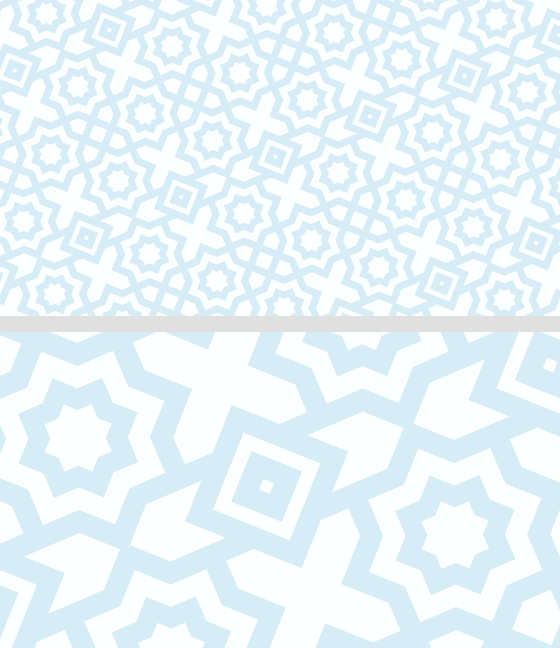
Top, the full canvas; bottom, a detail of the centre.
Reproduce this pattern procedurally as a Shadertoy shader.

```glsl
// Tilted strapwork of eight-point stars, crosses, arrows and nested squares.

const float SQRT2 = 1.41421356;
const float PITCH = 0.23007;                  // star spacing in canvas heights
const float TILT = 0.4045;                    // radians
const vec2 ORIGIN = vec2(-0.0141, 0.0037);    // a nested square, from canvas centre
const vec2 HALF_CELL = vec2(0.70711, 1.252);  // in star spacings, as all below
const float STRAP = 0.049;                    // half width of the straps
const float STAR_SIZE = SQRT2 / 4.0;          // star tips reach half a spacing
const vec3 PAPER = vec3(0.99, 1.0, 1.0);
const vec3 STRAP_BLUE = vec3(0.84, 0.925, 0.963);

// Distances keep sharp corners so that strokes get mitred joints.
float squareDist(vec2 p, float size) {
    return max(abs(p.x), abs(p.y)) - size;
}

float diamondDist(vec2 p, float size) {
    return (abs(p.x) + abs(p.y)) / SQRT2 - size;
}

float starDist(vec2 p, float size) {
    return min(squareDist(p, size), diamondDist(p, size));
}

float stroke(float d, float halfWidth) {
    return abs(d) - halfWidth;
}

// Outer strap and the small ring inside it
float rosette(vec2 p) {
    float ring = stroke(starDist(p, 0.164), 0.046);
    return min(stroke(starDist(p, STAR_SIZE), STRAP), ring);
}

// Outer strap and a thick inner square with a tiny hole
float nestedSquares(vec2 p, float size) {
    float core = stroke(diamondDist(p, 0.0755), 0.0495);
    return min(stroke(diamondDist(p, size), STRAP), core);
}

// Horizontal strap from x0 to x1 at height y
float bar(vec2 p, float x0, float x1, float y) {
    vec2 q = abs(p - vec2(0.5 * (x0 + x1), y));
    return max(q.x - 0.5 * (x1 - x0), q.y - STRAP);
}

float strapwork(vec2 p) {
    // Mirror every cell into one quadrant
    p = abs(mod(p + HALF_CELL, 2.0 * HALF_CELL) - HALF_CELL);

    float starRow = HALF_CELL.y - HALF_CELL.x;
    float windowSize = 0.5 - STAR_SIZE;
    float nestTip = starRow - windowSize * SQRT2;
    float barY = starRow - STAR_SIZE;

    float d = min(rosette(p - vec2(HALF_CELL.x, starRow)),
                  rosette(p - vec2(0.0, HALF_CELL.y)));
    d = min(d, stroke(diamondDist(p - HALF_CELL, windowSize), STRAP));
    d = min(d, nestedSquares(p, nestTip / SQRT2));
    return min(d, bar(p, nestTip - barY, STAR_SIZE, barY));
}

void mainImage(out vec4 fragColor, in vec2 fragCoord) {
    vec2 p = (fragCoord - 0.5 * iResolution.xy) / iResolution.y - ORIGIN;
    float c = cos(TILT), s = sin(TILT);
    p = vec2(c * p.x + s * p.y, c * p.y - s * p.x) / PITCH;

    float pixel = 1.0 / (iResolution.y * PITCH);
    float ink = clamp(0.5 - strapwork(p) / pixel, 0.0, 1.0);
    fragColor = vec4(mix(PAPER, STRAP_BLUE, ink), 1.0);
}
```
